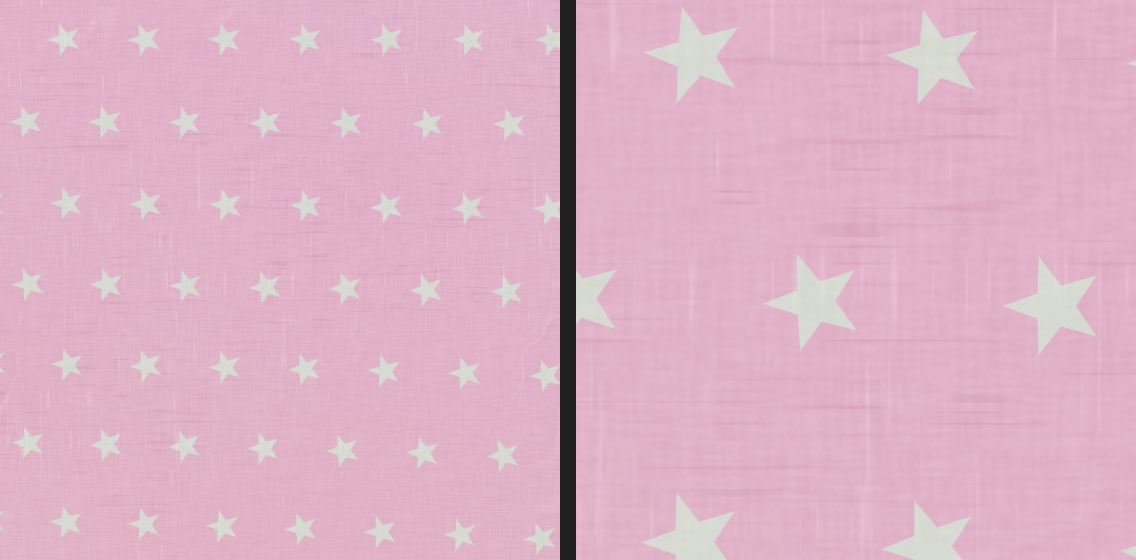
Left: the whole. Right: its middle third, enlarged.
This pattern is drawn by a WebGL 1 fragment shader. Its source:

```glsl
precision highp float;
// Pale five-pointed stars in staggered rows on pink woven cotton.
// A gently bent lattice places the stars; stretched noise gives the weave,
// slubs and soft creases that run through both the cloth and the print.

#define PINK vec3(0.882, 0.700, 0.784)
#define STAR_COLOUR vec3(0.842, 0.855, 0.825)
#define STAR_RADIUS 0.0305
#define STAR_INNER 0.41
#define PITCH vec2(0.1418, 0.1478)
#define FIRST_STAR vec2(0.0449, 0.0703)
#define THREADS 380.0
#define WEAVE_DEPTH 0.055
#define SLUB_DEPTH 0.035
#define CREASE_DEPTH 0.022

uniform vec2 u_resolution;

float hash(vec2 p) {
  return fract(sin(dot(p, vec2(127.1, 311.7))) * 43758.5453);
}

float noise(vec2 p) {
  vec2 i = floor(p);
  vec2 f = fract(p);
  f = f * f * (3.0 - 2.0 * f);
  return mix(mix(hash(i), hash(i + vec2(1.0, 0.0)), f.x),
             mix(hash(i + vec2(0.0, 1.0)), hash(i + 1.0), f.x), f.y);
}

// Lattice position (column, row) to cloth position, y running downwards
vec2 bentLattice(float q, float r) {
  float x = q * (PITCH.x - 0.00065 * r) + 0.00046 * q * q
          + r * (0.0034 - 0.0004 * r);
  float y = r * (PITCH.y - 0.00072 * r)
          + q * (0.00013 + 0.00046 * r + 0.000046 * r * q);
  return FIRST_STAR + vec2(x, y);
}

// Signed distance to a five-pointed star with one tip towards -x
float starDistance(vec2 p, float radius) {
  const float SECTOR = 1.2566371;
  float a = atan(p.y, -p.x);
  a = abs(mod(a + 0.5 * SECTOR, SECTOR) - 0.5 * SECTOR);
  vec2 folded = length(p) * vec2(cos(a), sin(a));
  vec2 tip = vec2(radius, 0.0);
  vec2 notch = radius * STAR_INNER * vec2(cos(0.5 * SECTOR), sin(0.5 * SECTOR));
  vec2 side = normalize(notch - tip);
  return dot(folded - tip, vec2(side.y, -side.x));
}

// Nearest printed star, each turned and sized very slightly differently
float starField(vec2 p) {
  float nearest = 1.0;
  for (int row = 0; row < 7; row++) {
    float r = float(row);
    float stagger = 0.5 - 0.5 * mod(r, 2.0);
    for (int column = -1; column < 7; column++) {
      float q = float(column) + stagger;
      vec2 d = p - bentLattice(q, r);
      float turn = 0.12 * (hash(vec2(q, r)) - 0.5);
      float size = STAR_RADIUS * (0.98 + 0.04 * hash(vec2(r, q + 9.0)));
      d = mat2(cos(turn), -sin(turn), sin(turn), cos(turn)) * d;
      nearest = min(nearest, starDistance(d, size));
    }
  }
  return nearest;
}

// Crossed threads of uneven thickness plus a fine grain, centred on zero
float weave(vec2 p) {
  float weft = noise(p * vec2(THREADS * 0.13, THREADS));
  float warp = noise(p * vec2(THREADS, THREADS * 0.13) + 31.0);
  float grain = noise(p * THREADS * 1.1 + 57.0);
  return 0.4 * weft + 0.35 * warp + 0.25 * grain - 0.5;
}

// Occasional heavy threads, dark along the weft and light along the warp
float slubs(vec2 p) {
  float weft = noise(p * vec2(14.0, THREADS * 0.8) + 11.0);
  float warp = noise(p * vec2(THREADS * 0.8, 14.0) + 73.0);
  float patches = smoothstep(0.3, 0.75, noise(p * 4.0 + 5.0));
  return patches * (smoothstep(0.8, 1.0, warp) - smoothstep(0.75, 1.0, weft));
}

// Faint ridges, present only in scattered patches
float creases(vec2 p) {
  vec2 q = vec2(p.x * 9.0 + p.y * 3.0, p.y * 4.0);
  float fold = noise(q + 0.4 * noise(p * 22.0)) - 0.5;
  float ridge = exp(-900.0 * fold * fold) - 0.6 * exp(-500.0 * (fold - 0.06) * (fold - 0.06));
  return ridge * smoothstep(0.52, 0.8, noise(p * 5.0 + 21.0));
}

void main() {
  vec2 p = gl_FragCoord.xy / u_resolution.y;
  p.y = 1.0 - p.y;

  // Cloth with a slow drift from lilac at the top to rose at the foot
  float drift = noise(p * 3.0 + 40.0) - 0.5;
  vec3 cloth = PINK + vec3(0.0, -0.006, 0.022) * (0.5 - p.y + 0.25 * (p.x - 0.5));
  cloth += vec3(0.004, 0.018, 0.010) * drift;

  // Printed stars with softened edges
  float edge = 0.9 / u_resolution.y;
  float ink = 1.0 - smoothstep(-edge, edge, starField(p));
  vec3 colour = mix(cloth, STAR_COLOUR, ink);

  // Thread relief is weaker under the pale print
  float relief = WEAVE_DEPTH * weave(p) + SLUB_DEPTH * slubs(p);
  relief = relief * mix(1.0, 0.6, ink) + CREASE_DEPTH * creases(p);
  colour += relief * mix(vec3(0.75, 1.15, 1.0), vec3(1.0), ink);

  gl_FragColor = vec4(clamp(colour, 0.0, 1.0), 1.0);
}
```
